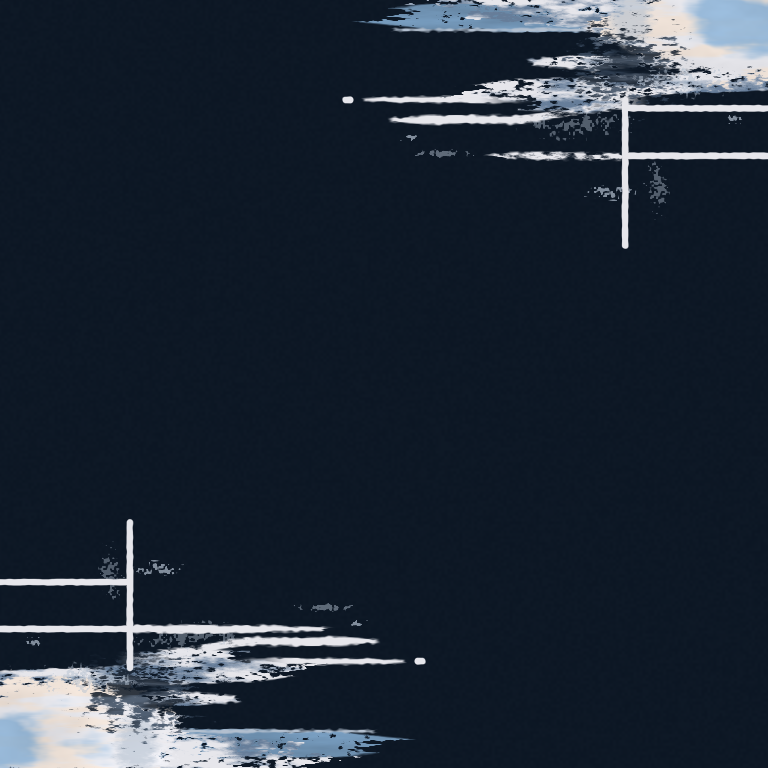
Write a WebGL 1 fragment shader that draws this background.

```glsl
precision highp float;
// Dark navy field with dry-brush paint and crossing white bars in two opposite corners.

uniform vec2 u_resolution;

const vec3 NAVY = vec3(0.051, 0.092, 0.144);
const vec3 WHITE = vec3(0.90, 0.90, 0.92);
const vec3 CREAM = vec3(0.93, 0.88, 0.84);
const vec3 MIST = vec3(0.70, 0.75, 0.81);
const vec3 STEEL = vec3(0.40, 0.49, 0.60);
const vec3 SKY = vec3(0.45, 0.59, 0.72);
const float BAR_HALF = 0.0042;
const float BAR_TOP = 0.130;
const float BAR_END = 0.320;
const float LOWER_SHIFT = 0.009;
const float GRAIN = 0.012;

float hash(vec2 p) {
  p = fract(p * vec2(0.1031, 0.1137));
  p += dot(p, p.yx + 33.33);
  return fract((p.x + p.y) * p.x * 17.7);
}

float noise(vec2 p) {
  vec2 i = floor(p), f = fract(p);
  f = f * f * (3.0 - 2.0 * f);
  return mix(mix(hash(i), hash(i + vec2(1, 0)), f.x),
             mix(hash(i + vec2(0, 1)), hash(i + 1.0), f.x), f.y);
}

float fbm(vec2 p) {
  float sum = 0.0, amp = 0.53;
  for (int i = 0; i < 4; i++) {
    sum += amp * noise(p);
    p = p * 2.03 + 17.3;
    amp *= 0.5;
  }
  return sum;
}

// Horizontal stroke from the side edge to a ragged tip at "reach".
float brush(vec2 q, float y, float reach, float halfWidth, float rag) {
  float bristle = fbm(q * vec2(16.0, 130.0) + 40.0);
  float fine = noise(q * vec2(140.0, 330.0) + 9.0);
  float tip = reach - q.x + 1.6 * rag * (bristle - 0.5) + 0.3 * rag * (fine - 0.5);
  float w = halfWidth * (0.55 + 0.45 * smoothstep(0.0, 0.08, tip));
  float d = abs(q.y - y) - w + 0.9 * halfWidth * (bristle - 0.5) + 0.003 * (fine - 0.5);
  return smoothstep(0.0, 0.008, tip) * (1.0 - smoothstep(-0.0018, 0.0018, d));
}

// Signed ellipse field: one at the centre, zero at the rim, negative outside.
float blob(vec2 q, vec2 centre, vec2 radius) {
  return 1.0 - length((q - centre) / radius);
}

// Fine paint specks gathered in an ellipse.
float dust(vec2 q, vec2 centre, vec2 radius) {
  float speck = 0.6 * noise(q * 360.0) + 0.4 * noise(q * 110.0 + 7.0);
  float inside = blob(q, centre, radius);
  float limit = 0.80 - 0.5 * inside;
  return smoothstep(limit, limit + 0.14, speck) * smoothstep(0.0, 0.1, inside);
}

float bar(vec2 p, vec2 a, vec2 b, float halfWidth) {
  vec2 ab = b - a;
  float d = length(p - a - ab * clamp(dot(p - a, ab) / dot(ab, ab), 0.0, 1.0));
  d += 0.0012 * (noise(p * 160.0) - 0.5);
  float soft = 0.75 / min(u_resolution.x, u_resolution.y);
  return 1.0 - smoothstep(-soft, soft, d - halfWidth);
}

void main() {
  vec2 uv = gl_FragCoord.xy / u_resolution;
  bool upper = uv.x + uv.y > 1.0;
  vec2 corner = upper ? 1.0 - uv : uv;
  vec2 q = upper ? corner : corner - vec2(0.0, LOWER_SHIFT);
  vec2 seed = upper ? vec2(3.0, 5.0) : vec2(31.0, 19.0);

  vec3 col = NAVY + GRAIN * (noise(uv * 260.0) - 0.5);
  float streak = fbm(q * vec2(12.0, 75.0) + seed);
  float wash = fbm(q * vec2(14.0, 26.0) + seed);
  float dry = fbm(q * vec2(90.0, 240.0) + seed);
  vec3 paint = mix(STEEL, WHITE, smoothstep(0.32, 0.58, 0.75 * streak + 0.25 * dry));

  // Outer blue sweep and its hairline
  float sweep = brush(q, 0.022, 0.505, 0.018, 0.10) * smoothstep(0.20, 0.32, dry);
  col = mix(col, SKY * (0.84 + 0.3 * streak), sweep);
  col = mix(col, MIST, brush(q, 0.039, 0.50, 0.0017, 0.02));

  // Broad streaky strokes, worn thinner toward their tips
  float sag = 0.05 * (q.x - 0.3);
  float body = brush(q, 0.004, 0.39, 0.028, 0.25);
  body = max(body, brush(q, 0.027, 0.27, 0.018, 0.15));
  body = max(body, brush(q, 0.081, 0.31, 0.009, 0.03));
  body = max(body, brush(q, 0.116 + sag, 0.41, 0.014, 0.14));
  body = max(body, brush(q, 0.135 + sag, 0.315, 0.015, 0.10) * smoothstep(0.15, 0.20, q.x));
  float wear = 0.22 + 0.12 * smoothstep(0.22, 0.42, q.x);
  col = mix(col, paint, body * smoothstep(wear, wear + 0.16, dry));

  // Long thin fingers and the end drop
  float bend = 0.156 - 0.032 * (1.0 - smoothstep(0.13, 0.34, q.x));
  float finger = brush(q, bend, 0.494, 0.0055, 0.012) * smoothstep(0.20, 0.28, q.x + 0.2 * (dry - 0.5));
  finger = max(finger, brush(q, 0.130, 0.530, 0.0038, 0.01) * smoothstep(0.30, 0.38, q.x));
  finger = max(finger, bar(q, vec2(0.544, 0.130), vec2(0.550, 0.130), 0.0045));
  col = mix(col, WHITE, finger);

  // Cream and blue bloom in the corner
  float bloom = blob(q, vec2(0.06, 0.042), vec2(0.165, 0.068));
  bloom += 0.7 * (wash - 0.5) + 0.6 * (dry - 0.5);
  vec3 tint = mix(CREAM, WHITE, smoothstep(0.4, 0.6, streak));
  float blue = blob(q, vec2(0.015, 0.028), vec2(0.10, 0.05)) + 1.6 * (wash - 0.5) + 0.6 * (streak - 0.5);
  tint = mix(tint, SKY * 1.12, 0.8 * smoothstep(0.0, 0.65, blue));
  tint *= 0.92 + 0.16 * wash;
  col = mix(col, tint, smoothstep(0.0, 0.14, bloom));
  float veil = blob(q, vec2(0.178, 0.025), vec2(0.035, 0.06)) + 0.8 * (dry - 0.5);
  col = mix(col, MIST, 0.6 * smoothstep(0.0, 0.6, veil));

  // Dark worn patch by the crossing, then loose specks
  float worn = blob(q, vec2(0.183, 0.088), vec2(0.075, 0.055)) + 2.2 * (dry - 0.5);
  vec3 shade = mix(NAVY, STEEL, 0.5 * smoothstep(0.4, 0.65, streak));
  col = mix(col, shade, 0.85 * smoothstep(0.15, 0.6, worn) * (1.0 - 0.6 * finger));
  float specks = dust(q, vec2(0.215, 0.25), vec2(0.050, 0.013));
  specks = max(specks, 0.6 * dust(q, vec2(0.143, 0.245), vec2(0.022, 0.045)));
  specks = max(specks, dust(q, vec2(0.045, 0.157), vec2(0.016, 0.011)));
  specks = max(specks, 0.6 * dust(q, vec2(0.25, 0.163), vec2(0.09, 0.022)));
  specks = max(specks, 0.7 * dust(q, vec2(0.11, 0.108), vec2(0.09, 0.025)));
  specks = max(specks, dust(q, vec2(0.468, 0.178), vec2(0.015, 0.008)));
  specks = max(specks, 0.7 * dust(q, vec2(0.43, 0.200), vec2(0.06, 0.006)));
  col = mix(col, MIST, 0.7 * specks);

  // Crossing bars
  float crossX = upper ? 0.186 : 0.169;
  float longY = upper ? 0.203 : 0.181;
  float shortY = upper ? 0.141 : 0.242;
  float bars = bar(corner, vec2(crossX, BAR_TOP), vec2(crossX, BAR_END), BAR_HALF);
  bars = max(bars, bar(corner, vec2(-0.1, longY), vec2(crossX, longY), BAR_HALF));
  bars = max(bars, bar(corner, vec2(-0.1, shortY), vec2(crossX, shortY), BAR_HALF));
  float tail = brush(corner, longY, upper ? 0.36 : 0.425, 0.0048, 0.03) * step(crossX, corner.x);
  bars = max(bars, tail * (upper ? smoothstep(0.25, 0.6, dry) : 1.0));
  col = mix(col, WHITE, bars);

  gl_FragColor = vec4(col, 1.0);
}
```
